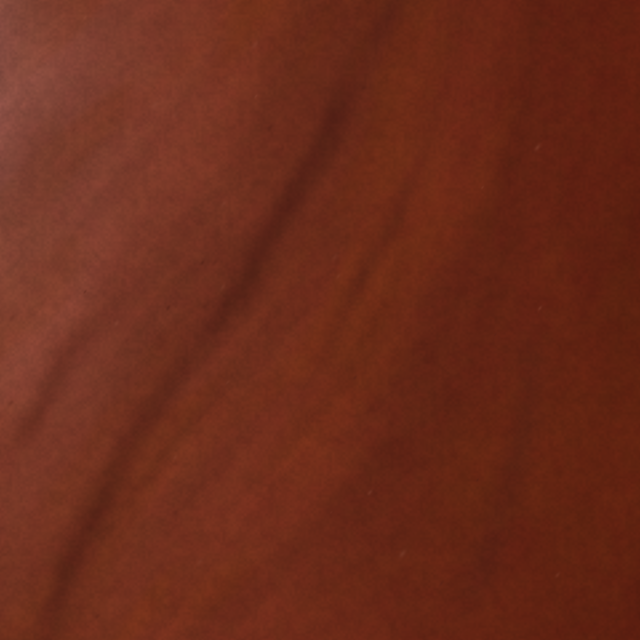
Reproduce this texture procedurally as a Shadertoy shader.

```glsl
const vec3 SHADOW_RED = vec3(0.342, 0.108, 0.055);
const vec3 MID_RED = vec3(0.432, 0.165, 0.090);
const vec3 SHEEN_ROSE = vec3(0.550, 0.325, 0.285);
const vec3 VEIN_BROWN = vec3(0.310, 0.120, 0.080);
const vec3 AMBER = vec3(0.450, 0.190, 0.070);
const vec3 FLECK_PALE = vec3(0.580, 0.320, 0.240);

float hash(vec2 p) {
    return fract(sin(dot(p, vec2(127.1, 311.7))) * 43758.5453);
}

float noise(vec2 p) {
    vec2 cell = floor(p);
    vec2 f = fract(p);
    vec2 w = f * f * (3.0 - 2.0 * f);
    float low = mix(hash(cell), hash(cell + vec2(1.0, 0.0)), w.x);
    float high = mix(hash(cell + vec2(0.0, 1.0)), hash(cell + vec2(1.0)), w.x);
    return mix(low, high, w.y);
}

float fbm(vec2 p, int octaves) {
    float sum = 0.0;
    float total = 0.0;
    float amp = 0.5;
    for (int i = 0; i < octaves; i++) {
        sum += amp * noise(p);
        total += amp;
        amp *= 0.5;
        p = mat2(1.6, 1.2, -1.2, 1.6) * p + 7.3;
    }
    return sum / total;
}

// Soft band around a centre line
float band(float offset, float width) {
    float d = offset / width;
    return exp(-d * d);
}

// Fades in and out between two heights
float span(float y, float from, float to, float soft) {
    return smoothstep(from - soft, from + soft, y)
         * (1.0 - smoothstep(to - soft, to + soft, y));
}

// Coordinates that run across and along the leaning grain
vec2 grainSpace(vec2 uv) {
    float lean = mix(0.85, 0.15, smoothstep(0.3, 1.0, uv.x));
    float bend = 0.05 * (fbm(uv * 3.0, 2) - 0.5);
    return vec2(uv.x - lean * (uv.y - 0.5) + bend, uv.y);
}

float veins(vec2 uv) {
    float wobble = 0.035 * (fbm(uv * vec2(6.0, 9.0), 3) - 0.5);
    float x = uv.x + wobble;
    float y = uv.y;
    float mainLine = 0.06 + 0.56 * y - 0.03 * sin(6.283 * y) * (1.0 - y);
    float rightLine = 0.825 - 0.6 * pow(max(0.45 - y, 0.0), 2.0);
    float leftLine = 0.02 + 0.62 * (y - 0.30);
    float innerLine = 0.46 + 0.50 * (y - 0.36);
    float patchy = 0.35 + 0.9 * fbm(uv * vec2(14.0, 9.0), 2);
    float v = 0.42 * band(x - mainLine, 0.022);
    v += 0.25 * band(x - mainLine + 0.005, 0.048);
    v += 0.45 * band(x - rightLine, 0.024) * span(y, 0.06, 0.48, 0.08);
    v += 0.38 * band(x - leftLine, 0.028) * span(y, 0.25, 0.55, 0.08);
    v += 0.35 * band(x - innerLine, 0.015) * span(y, 0.36, 0.72, 0.08);
    return v * patchy * 1.1;
}

// Thin slanted streaks, strongest low in the middle
float streaks(vec2 uv, vec2 grain) {
    float fine = fbm(vec2(grain.x * 30.0, grain.y * 4.0), 2) - 0.5;
    float broad = noise(vec2(grain.x * 11.0 + 5.0, grain.y * 1.8)) - 0.5;
    vec2 d = uv - vec2(0.42, 0.25);
    float centre = exp(-5.0 * dot(d, d));
    return fine * (0.5 + 0.8 * centre) + 0.6 * broad;
}

// Scattered tiny flecks, each a soft ellipse
float flecks(vec2 uv, float seed) {
    float mask = 0.0;
    for (int i = 0; i < 24; i++) {
        float id = float(i) + seed;
        vec2 d = uv - vec2(hash(vec2(id, 1.7)), hash(vec2(id, 5.3)));
        d.x -= 0.5 * d.y;
        float size = mix(0.0015, 0.004, hash(vec2(id, 9.1)));
        float strength = mix(0.2, 0.7, hash(vec2(id, 3.9)));
        mask = max(mask, strength * band(length(d * vec2(1.0, 0.7)), size));
    }
    return mask;
}

void mainImage(out vec4 fragColor, in vec2 fragCoord) {
    vec2 uv = fragCoord / iResolution.xy;
    vec2 grain = grainSpace(uv);
    float cloud = fbm(uv * 4.0 + 2.0, 4) - 0.5;

    // Light falls from the upper left
    float shade = smoothstep(0.2, 1.1, uv.x + 0.15 * (0.5 - uv.y) + 0.22 * cloud);
    vec3 color = mix(MID_RED, SHADOW_RED, 0.9 * shade);
    float sheen = exp(-length((uv - vec2(-0.05, 0.84)) * vec2(3.6, 2.0)) * 1.1);
    color = mix(color, SHEEN_ROSE, clamp(sheen * (1.15 + 0.7 * cloud), 0.0, 1.0));

    // Warm patches, streaks and dark veins
    float warm = smoothstep(0.42, 0.72, fbm(grain * vec2(9.0, 4.0) + 11.0, 3));
    color = mix(color, AMBER, 0.4 * warm * (1.0 - sheen) * (1.0 - 0.5 * shade));
    color *= 1.0 + 0.13 * streaks(uv, grain) + 0.14 * cloud;
    color = mix(color, VEIN_BROWN, clamp(veins(uv), 0.0, 0.8));

    // Fine surface grain and flecks
    float blotch = fbm(uv * 24.0 + 4.0, 2) - 0.5;
    float mottle = fbm(uv * 80.0, 3) - 0.5;
    float dust = noise(uv * 240.0) - 0.5;
    color *= 1.0 + 0.05 * blotch + 0.11 * mottle + 0.075 * dust;
    color.g += 0.012 * (noise(uv * 55.0 + 31.0) - 0.5);
    color = mix(color, FLECK_PALE, 0.5 * flecks(uv, 20.0));
    color = mix(color, VEIN_BROWN, 0.7 * flecks(uv, 60.0));

    fragColor = vec4(color, 1.0);
}
```
